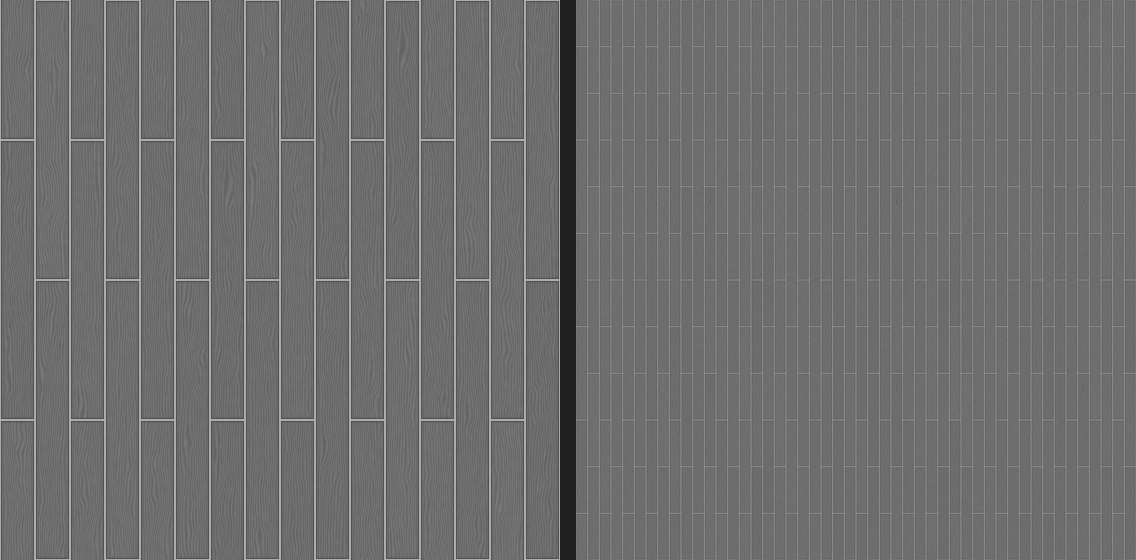
Left: one tile. Right: repeated 3 by 3.
Write a Shadertoy shader that draws this texture.

```glsl
// Grey wood planks standing upright, 16 across and 2 down, every other column
// shifted by half a plank. Pale seams with dark rims frame each plank; the grain
// is a set of stripes bent by noise. Plank ids wrap, so the texture tiles.

const vec2 PLANKS = vec2(16.0, 2.0);
const float SEAM_HALF = 0.0019;   // half width of the pale seam
const float RIM_END = 0.0032;     // where the dark rim has faded
const float SHADE_END = 0.0075;   // where the soft edge shade has faded
const float STRIPES = 14.0;       // grain lines per plank
const int SAMPLES = 3;            // subsamples per axis

const vec3 SEAM_CORE = vec3(0.70);
const vec3 SEAM_SIDE = vec3(0.62);
const vec3 RIM = vec3(0.27);
const vec3 WOOD_DARK = vec3(0.385);
const vec3 WOOD_LIGHT = vec3(0.475);

float hash(vec2 p) {
    vec3 q = fract(vec3(p.xyx) * 0.1031);
    q += dot(q, q.yzx + 33.33);
    return fract((q.x + q.y) * q.z);
}

float valueNoise(vec2 p) {
    vec2 i = floor(p), f = fract(p);
    f = f * f * (3.0 - 2.0 * f);
    float low = mix(hash(i), hash(i + vec2(1, 0)), f.x);
    float high = mix(hash(i + vec2(0, 1)), hash(i + vec2(1, 1)), f.x);
    return mix(low, high, f.y);
}

// Grain brightness from 0 to 1; p is the position inside one plank
float grain(vec2 p, float seed) {
    vec2 offset = vec2(seed * 61.0, seed * 137.0);
    // Lines wander in the middle of the plank and run straight at its sides
    float freedom = smoothstep(0.0, 0.35, min(p.x, 1.0 - p.x));
    float bend = valueNoise(p * vec2(2.0, 7.0) + offset) - 0.5;
    float ripple = valueNoise(p * vec2(4.0, 19.0) + offset + 40.0) - 0.5;
    float x = p.x * STRIPES + freedom * (3.6 * bend + 1.3 * ripple);
    float stripe = 0.5 + 0.5 * cos(6.28318 * x);
    // Lines fade in and out along their length, with fine fibres between
    float strength = mix(0.5, 1.0, valueNoise(vec2(x, p.y * 14.0) + offset));
    float fibre = valueNoise(vec2(x * 2.0, p.y * 45.0) + offset + 80.0);
    return 0.5 + (stripe - 0.5) * strength + 0.3 * (fibre - 0.5);
}

vec3 planks(vec2 uv, float blur) {
    vec2 cell = uv * PLANKS;
    float column = floor(cell.x);
    cell.y += 0.5 * (1.0 - mod(column, 2.0));
    vec2 id = mod(floor(cell), PLANKS);
    vec2 p = fract(cell);
    float seed = hash(id + 7.0);

    vec2 side = min(p, 1.0 - p) / PLANKS;
    float edge = min(side.x, side.y);

    vec3 color = mix(WOOD_DARK, WOOD_LIGHT, grain(p, seed));
    color *= 1.0 + 0.03 * (seed - 0.5);
    color *= mix(0.88, 1.0, smoothstep(SEAM_HALF, SHADE_END, edge));
    color = mix(RIM, color, smoothstep(SEAM_HALF + 0.0004, RIM_END + blur, edge));

    vec3 seam = mix(SEAM_CORE, SEAM_SIDE, smoothstep(0.0006, SEAM_HALF, edge));
    return mix(seam, color, smoothstep(-blur, blur, edge - SEAM_HALF));
}

void mainImage(out vec4 fragColor, in vec2 fragCoord) {
    float count = float(SAMPLES);
    float blur = 0.5 / (count * iResolution.y);
    vec3 sum = vec3(0.0);
    for (int i = 0; i < SAMPLES * SAMPLES; i++) {
        vec2 spot = (vec2(i % SAMPLES, i / SAMPLES) + 0.5) / count - 0.5;
        sum += planks((fragCoord + spot) / iResolution.xy, blur);
    }
    fragColor = vec4(sum / (count * count), 1.0);
}
```
